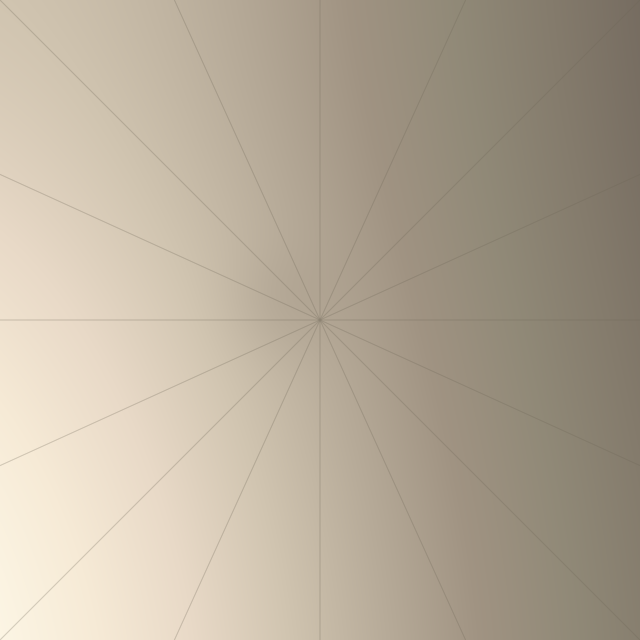
Write a three.js fragment shader that draws this background.

```glsl
// A warm cream-to-umber backdrop with sixteen hairline spokes from its centre.
// A bent diagonal coordinate drives an evenly spaced colour ramp; folding the
// plane into one octant draws all the spokes from three slopes.

varying vec2 vUv;

// Colour ramp, from lit to shaded
const vec3 CREAM = vec3(0.988, 0.961, 0.894);
const vec3 IVORY = vec3(0.965, 0.918, 0.839);
const vec3 BLUSH = vec3(0.910, 0.851, 0.780);
const vec3 SAND  = vec3(0.816, 0.769, 0.690);
const vec3 STONE = vec3(0.718, 0.671, 0.600);
const vec3 TAUPE = vec3(0.627, 0.576, 0.510);
const vec3 OLIVE = vec3(0.565, 0.537, 0.467);
const vec3 EARTH = vec3(0.514, 0.478, 0.420);
const vec3 UMBER = vec3(0.455, 0.416, 0.373);
const float STOP_SPACING = 0.15;

// Bend of the gradient towards the top
const float TOP_SHIFT = 0.18;
const float LEFT_SHIFT = 0.27;

// Soft shadow beside the centre
const vec2 SHADOW_CENTRE = vec2(0.435, 0.525);
const float SHADOW_RADIUS = 0.085;
const float SHADOW_SHIFT = 0.055;

// Spokes
const vec2 HUB = vec2(0.5);
const float SLOPE_STEP = 0.455;
const float LINE_WIDTH = 0.0018;
const vec3 LINE_TINT = vec3(0.42, 0.39, 0.33);
const float LINE_OPACITY = 0.26;

// Position along the ramp: 0 is brightest, about 1.2 is darkest
float shadeCoordinate(vec2 uv) {
  float rise = mix(uv.y, smoothstep(0.0, 1.0, uv.y), 0.5);
  float left = 1.0 - uv.x;
  float bend = rise * (TOP_SHIFT + LEFT_SHIFT * left * left * left);
  vec2 d = (uv - SHADOW_CENTRE) / SHADOW_RADIUS;
  return uv.x + bend + SHADOW_SHIFT * exp(-dot(d, d));
}

vec3 ramp(float shade) {
  float t = shade / STOP_SPACING;
  vec3 c = mix(CREAM, IVORY, clamp(t, 0.0, 1.0));
  c = mix(c, BLUSH, clamp(t - 1.0, 0.0, 1.0));
  c = mix(c, SAND,  clamp(t - 2.0, 0.0, 1.0));
  c = mix(c, STONE, clamp(t - 3.0, 0.0, 1.0));
  c = mix(c, TAUPE, clamp(t - 4.0, 0.0, 1.0));
  c = mix(c, OLIVE, clamp(t - 5.0, 0.0, 1.0));
  c = mix(c, EARTH, clamp(t - 6.0, 0.0, 1.0));
  return mix(c, UMBER, clamp(t - 7.0, 0.0, 1.0));
}

// Part of the background left uncovered by the spokes
float spokeGap(vec2 p) {
  vec2 q = abs(p);
  q = vec2(max(q.x, q.y), min(q.x, q.y));
  float gap = 1.0;
  for (int i = 0; i < 3; i++) {
    float slope = min(float(i) * SLOPE_STEP, 1.0);
    if (i == 2) slope = 1.0;
    float dist = abs(q.y - slope * q.x) / sqrt(1.0 + slope * slope);
    gap *= 1.0 - LINE_OPACITY * (1.0 - smoothstep(0.0, LINE_WIDTH, dist));
  }
  return gap;
}

void main() {
  vec3 colour = ramp(shadeCoordinate(vUv));
  colour = mix(LINE_TINT, colour, spokeGap(vUv - HUB));
  gl_FragColor = vec4(colour, 1.0);
}
```
